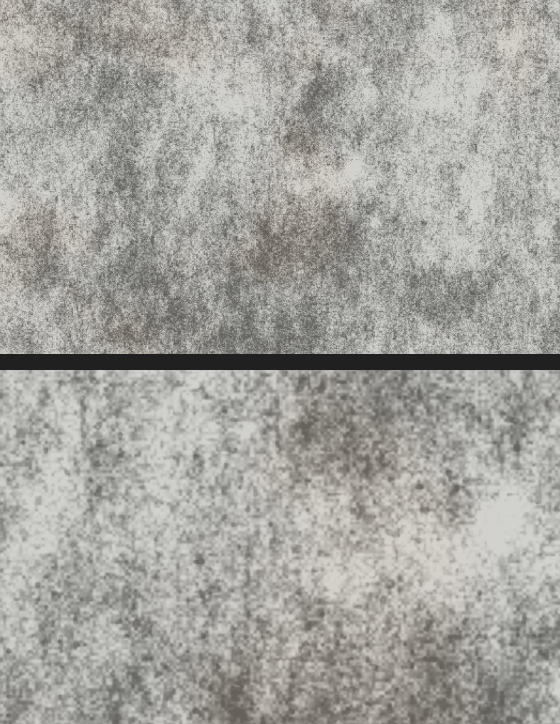
Top: the whole. Bottom: its middle third, enlarged.
Give the GLSL for this texture, as a Shadertoy shader.

```glsl
const vec3 DARK_CEMENT = vec3(0.385, 0.383, 0.372);
const vec3 PALE_PLASTER = vec3(0.818, 0.818, 0.808);
const vec3 RUST_TINT = vec3(0.016, 0.002, -0.014);

float hash(vec2 p) {
    vec3 q = fract(p.xyx * 0.1031);
    q += dot(q, q.yzx + 33.33);
    return fract((q.x + q.y) * q.z);
}

float noise(vec2 p) {
    vec2 cell = floor(p);
    vec2 f = fract(p);
    f = f * f * (3.0 - 2.0 * f);
    float low = mix(hash(cell), hash(cell + vec2(1, 0)), f.x);
    float high = mix(hash(cell + vec2(0, 1)), hash(cell + vec2(1, 1)), f.x);
    return mix(low, high, f.y);
}

// Normalised fractal noise; gain sets how rough the small octaves are
float fbm(vec2 p, int octaves, float gain) {
    const mat2 turn = mat2(0.8, 0.6, -0.6, 0.8);
    float sum = 0.0, total = 0.0, weight = 1.0;
    for (int i = 0; i < octaves; i++) {
        sum += weight * noise(p);
        total += weight;
        weight *= gain;
        p = turn * p * 2.03 + 17.3;
    }
    return sum / total;
}

// Soft elliptical stain
float stain(vec2 p, vec2 centre, vec2 radius) {
    vec2 d = (p - centre) / radius;
    return exp(-dot(d, d));
}

// Broad light and dark areas of the wall
float broadTone(vec2 p) {
    float tone = 0.0;
    tone -= 0.24 * stain(p, vec2(0.70, 0.08), vec2(0.34, 0.20));
    tone -= 0.16 * stain(p, vec2(0.82, 0.33), vec2(0.22, 0.12));
    tone -= 0.25 * stain(p, vec2(0.91, 0.67), vec2(0.12, 0.12));
    tone -= 0.16 * stain(p, vec2(1.44, 0.07), vec2(0.22, 0.13));
    tone -= 0.11 * stain(p, vec2(0.25, 0.18), vec2(0.25, 0.20));
    tone -= 0.08 * stain(p, vec2(0.25, 0.75), vec2(0.20, 0.25));
    tone += 0.34 * stain(p, vec2(0.95, 0.47), vec2(0.09, 0.06));
    tone += 0.18 * stain(p, vec2(1.33, 0.62), vec2(0.26, 0.30));
    tone += 0.13 * stain(p, vec2(0.64, 0.73), vec2(0.14, 0.22));
    tone += 0.12 * stain(p, vec2(0.00, 0.45), vec2(0.09, 0.40));
    return tone;
}

// Fine sand grain with short upright scratches
float sandGrain(vec2 p) {
    float coarse = noise(p * 187.0 + 5.0) - 0.5;
    float fine = noise(p * 331.0 + 41.0) - 0.5;
    float scratch = noise(p * vec2(130.0, 38.0) + 9.0) - 0.5;
    return 0.29 * coarse + 0.36 * fine + 0.17 * scratch;
}

// Small dark pores
float pores(vec2 p) {
    return smoothstep(0.72, 0.92, noise(p * 142.0 + 71.0));
}

void mainImage(out vec4 fragColor, in vec2 fragCoord) {
    vec2 p = fragCoord / iResolution.y;

    // Ragged outlines for the broad stains
    vec2 warp = vec2(fbm(p * 9.0, 5, 0.6), fbm(p * 9.0 + 53.0, 5, 0.6)) - 0.5;
    float tone = 0.62 + broadTone(p + 0.22 * warp);

    // Worn plaster flakes, mottling and vertical weathering
    float flakes = fbm(p * vec2(9.0, 6.5) + 3.0, 6, 0.68);
    tone += 0.19 * (smoothstep(0.40, 0.61, flakes) - 0.5);
    tone += 0.55 * (fbm(p * vec2(24.0, 17.0) + 29.0, 4, 0.75) - 0.5);
    tone += 0.18 * (fbm(p * vec2(17.0, 2.5) + 61.0, 3, 0.6) - 0.5);

    // Surface detail
    tone += sandGrain(p) - 0.20 * pores(p);

    // Colour, with a faint warm cast in places
    vec3 color = mix(DARK_CEMENT, PALE_PLASTER, smoothstep(0.0, 1.0, tone));
    color += RUST_TINT * smoothstep(0.52, 0.75, fbm(p * 3.5 + 83.0, 4, 0.5));
    fragColor = vec4(color, 1.0);
}
```
